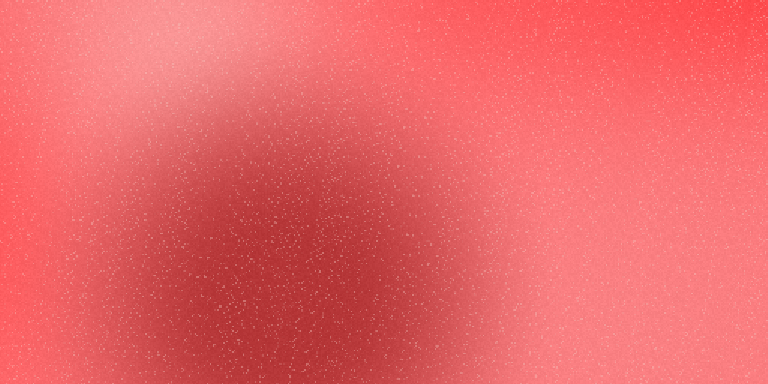
Reproduce this background procedurally as a Shadertoy shader.

```glsl
// A soft coral backdrop: scarlet corners, pale pink glows and one dark crimson pool.
// Each area is a smooth radial falloff blended over the base colour,
// then a fine hashed grain with sparse pale flecks covers everything.

const vec3 CORAL   = vec3(0.99, 0.45, 0.46);
const vec3 SCARLET = vec3(1.00, 0.26, 0.27);
const vec3 PINK    = vec3(0.98, 0.59, 0.59);
const vec3 ROSE    = vec3(0.98, 0.50, 0.51);
const vec3 CRIMSON = vec3(0.71, 0.21, 0.215);
const vec3 FLECK   = vec3(0.96, 0.78, 0.75);

const float GRAIN_ROWS = 256.0;

float hash(vec2 p) {
    return fract(sin(dot(p, vec2(12.9898, 78.233))) * 43758.5453);
}

// Gaussian falloff around a centre, with separate horizontal and vertical radii.
float glow(vec2 p, vec2 centre, vec2 radius) {
    vec2 d = (p - centre) / radius;
    return exp(-dot(d, d));
}

// Disc with a wide soft rim between the inner and outer radius.
float softDisc(vec2 p, vec2 centre, float inner, float outer) {
    return 1.0 - smoothstep(inner, outer, length(p - centre));
}

// Colour field; p spans 0..2 across and 0..1 upwards.
vec3 backdrop(vec2 p) {
    vec3 color = CORAL;
    color = mix(color, ROSE, glow(p, vec2(1.60, 0.15), vec2(0.75, 0.55)));
    color = mix(color, SCARLET, 0.90 * glow(p, vec2(2.05, 1.08), vec2(0.60, 0.32)));
    color = mix(color, SCARLET, 0.45 * glow(p, vec2(1.30, 1.08), vec2(0.55, 0.30)));
    color = mix(color, SCARLET, 0.55 * glow(p, vec2(-0.06, 0.40), vec2(0.24, 0.50)));
    color = mix(color, PINK, 0.95 * glow(p, vec2(0.47, 0.90), vec2(0.36, 0.36)));
    return mix(color, CRIMSON, softDisc(p, vec2(0.745, 0.22), 0.14, 0.75));
}

// Even light-dark noise plus a few bright specks.
vec3 addGrain(vec3 color, vec2 cell) {
    float noise = hash(cell) - 0.5;
    float speck = smoothstep(0.86, 1.0, hash(cell + 37.0));
    color += 0.035 * noise;
    return mix(color, FLECK, 0.40 * speck * speck);
}

void mainImage(out vec4 fragColor, in vec2 fragCoord) {
    vec2 p = fragCoord / iResolution.xy * vec2(2.0, 1.0);
    vec3 color = addGrain(backdrop(p), floor(p * GRAIN_ROWS));
    fragColor = vec4(clamp(color, 0.0, 1.0), 1.0);
}
```
